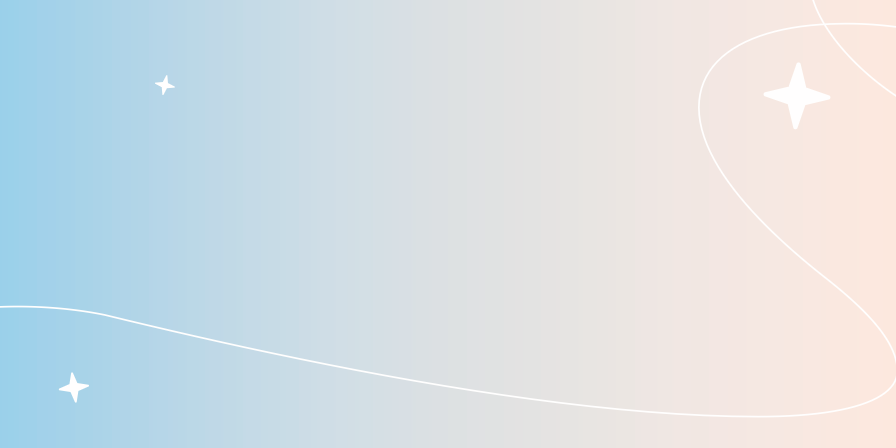
Write a WebGL 2 fragment shader that draws this background.

```glsl
#version 300 es
precision highp float;
// Pastel blue-to-peach gradient in faint vertical bands, crossed by a thin
// looping white ribbon and three soft four-pointed stars. The ribbon is the
// distance to chained cubic Beziers; the stars are folded distance fields.

uniform vec2 u_resolution;
out vec4 fragColor;

// Canvas space: 200 wide by 100 high, origin at the lower left.
const vec2 CANVAS = vec2(200.0, 100.0);
const vec3 WHITE = vec3(1.0, 0.998, 0.995);
const float LINE_HALF_WIDTH = 0.19;
const int CURVE_STEPS = 24;
const float BAND_COUNT = 48.0;
const float BAND_AMOUNT = 0.5;
const float BAND_TINT = 0.006;
const float STAR_TIP = 0.93;
const float STAR_WAIST = 0.21;
const float STAR_ROUND = 0.065;

// Evenly spaced gradient colours, left to right.
const int LAST_STOP = 8;
const vec3 STOPS[9] = vec3[](
  vec3(0.605, 0.815, 0.920), vec3(0.680, 0.830, 0.910), vec3(0.755, 0.850, 0.905),
  vec3(0.815, 0.870, 0.900), vec3(0.865, 0.880, 0.888), vec3(0.900, 0.893, 0.885),
  vec3(0.940, 0.905, 0.890), vec3(0.968, 0.910, 0.885), vec3(0.990, 0.912, 0.870));

// Ribbon control points: each curve starts where the previous one ends.
const int RIBBON_CURVES = 7;
const vec2 RIBBON[22] = vec2[](
  vec2(0.0, 31.5), vec2(7.8, 31.8), vec2(16.1, 31.2),
  vec2(23.4, 29.7), vec2(59.9, 20.8), vec2(122.4, 7.0),
  vec2(169.3, 7.0), vec2(188.8, 7.0), vec2(200.3, 10.7),
  vec2(200.3, 17.2), vec2(200.3, 24.2), vec2(192.2, 31.8),
  vec2(183.6, 38.5), vec2(171.1, 48.4), vec2(156.0, 63.0),
  vec2(156.0, 76.0), vec2(156.0, 88.3), vec2(169.3, 94.5),
  vec2(187.5, 94.7), vec2(191.9, 94.8), vec2(196.1, 94.5), vec2(200.0, 94.0));

// Stars: centre x, centre y, radius, clockwise tilt in radians.
const vec4 STARS[3] = vec4[](
  vec4(177.9, 78.6, 7.5, 0.05), vec4(36.8, 81.0, 2.25, 0.2), vec4(16.5, 13.5, 3.4, -0.13));

float hash(float n) {
  return fract(sin(n * 12.99) * 43758.5);
}

vec3 gradient(float x) {
  float s = clamp(x, 0.0, 1.0) * float(LAST_STOP);
  int i = min(int(s), LAST_STOP - 1);
  return mix(STOPS[i], STOPS[i + 1], s - float(i));
}

// Gradient partly quantised into columns, each with a slight warm or cool tint.
vec3 background(float x) {
  float band = floor(x * BAND_COUNT);
  float stepped = (band + 0.5) / BAND_COUNT;
  float tint = (hash(band) - 0.5) * BAND_TINT;
  return gradient(mix(x, stepped, BAND_AMOUNT)) + tint * vec3(1.0, -0.5, 0.6);
}

float segmentDistance(vec2 p, vec2 a, vec2 b) {
  vec2 ab = b - a;
  float t = clamp(dot(p - a, ab) / dot(ab, ab), 0.0, 1.0);
  return length(p - a - ab * t);
}

float bezierDistance(vec2 p, vec2 a, vec2 b, vec2 c, vec2 d) {
  float nearest = 1e3;
  vec2 previous = a;
  for (int i = 1; i <= CURVE_STEPS; i++) {
    float t = float(i) / float(CURVE_STEPS), s = 1.0 - t;
    vec2 point = s * s * s * a + 3.0 * s * t * (s * b + t * c) + t * t * t * d;
    nearest = min(nearest, segmentDistance(p, previous, point));
    previous = point;
  }
  return nearest;
}

// Signed distance to a rounded four-pointed star of unit radius.
float starDistance(vec2 p) {
  p = abs(p);
  if (p.y > p.x) p = p.yx;
  vec2 tip = vec2(STAR_TIP, 0.0), waist = vec2(STAR_WAIST);
  vec2 edge = waist - tip, q = p - tip;
  float side = edge.x * q.y - edge.y * q.x;
  return segmentDistance(p, tip, waist) * (side > 0.0 ? -1.0 : 1.0) - STAR_ROUND;
}

float coverage(float distanceToEdge, float pixel) {
  return clamp(0.5 - distanceToEdge / pixel, 0.0, 1.0);
}

void main() {
  vec2 uv = gl_FragCoord.xy / u_resolution;
  vec2 p = uv * CANVAS;
  float pixel = CANVAS.y / u_resolution.y;
  vec3 color = background(uv.x);

  // Short arc at the upper right, then the long ribbon.
  float line = bezierDistance(p, vec2(181.5, 100.0), vec2(183.9, 92.4),
                              vec2(191.7, 84.1), vec2(200.0, 78.6));
  for (int i = 0; i < RIBBON_CURVES; i++) {
    int k = i * 3;
    line = min(line, bezierDistance(p, RIBBON[k], RIBBON[k + 1], RIBBON[k + 2], RIBBON[k + 3]));
  }
  color = mix(color, WHITE, coverage(line - LINE_HALF_WIDTH, pixel));

  // Tilted stars.
  for (int i = 0; i < 3; i++) {
    vec4 star = STARS[i];
    float c = cos(star.w), s = sin(star.w);
    vec2 q = mat2(c, s, -s, c) * (p - star.xy) / star.z;
    color = mix(color, WHITE, coverage(starDistance(q) * star.z, pixel));
  }
  fragColor = vec4(color, 1.0);
}
```
